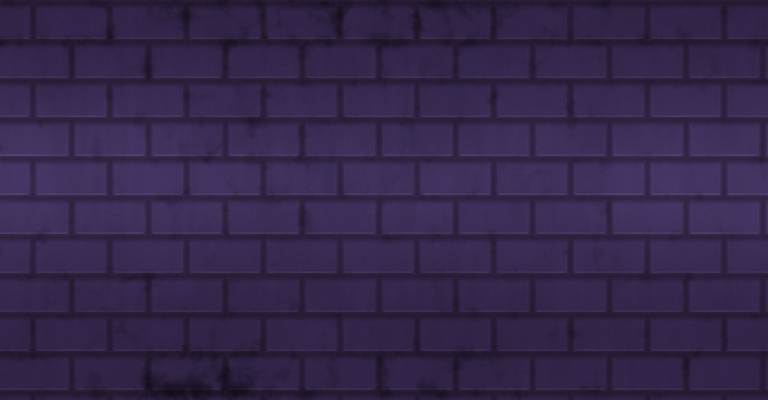
Give the GLSL for this texture, as a WebGL 2 fragment shader.

```glsl
#version 300 es
precision highp float;

uniform vec2 u_resolution;
out vec4 outColor;

#define COLUMNS 10.0
#define ROWS 10.26
#define TOP_JOINT 0.0075
#define ROW_SHIFT vec2(0.43, 0.935)
#define JOINT_HALF 0.0065
#define EDGE_SOFT 0.0075
#define LIP_WIDTH 0.0034
#define LIP_GAIN 0.088
#define GRIME_AMOUNT 0.50
#define BRICK_DIM vec3(0.194, 0.141, 0.281)
#define BRICK_LIT vec3(0.272, 0.210, 0.395)
#define MORTAR vec3(0.168, 0.118, 0.222)

vec2 hash2(vec2 p) {
  vec3 h = fract(p.xyx * vec3(0.1031, 0.1030, 0.0973));
  h += dot(h, h.yzx + 33.33);
  return fract((h.xx + h.yz) * h.zy);
}

float gradientAt(vec2 corner, vec2 offset) {
  return dot(hash2(corner) * 2.0 - 1.0, offset);
}

float gradientNoise(vec2 p) {
  vec2 i = floor(p), f = fract(p);
  vec2 u = f * f * f * (f * (f * 6.0 - 15.0) + 10.0);
  vec2 e = vec2(0.0, 1.0);
  float low = mix(gradientAt(i, f), gradientAt(i + e.yx, f - e.yx), u.x);
  float high = mix(gradientAt(i + e.xy, f - e.xy), gradientAt(i + e.yy, f - e.yy), u.x);
  return mix(low, high, u.y);
}

float fbm(vec2 p) {
  float sum = 0.0, amplitude = 0.55;
  for (int octave = 0; octave < 5; octave++) {
    sum += amplitude * gradientNoise(p);
    p = p * 2.03 + 17.3;
    amplitude *= 0.62;
  }
  return sum;
}

float blob(vec2 p, vec2 center, vec2 radius) {
  vec2 d = (p - center) / radius;
  return exp(-dot(d, d));
}

float boxDistance(vec2 p, vec2 halfSize) {
  vec2 d = abs(p) - halfSize;
  return length(max(d, 0.0)) + min(max(d.x, d.y), 0.0);
}

// Thin line with edges no sharper than one pixel
float lineMask(float d, float width, float pixel) {
  float w = max(width, pixel);
  return (1.0 - smoothstep(0.2 * w, 0.8 * w, abs(d))) * width / w;
}

void main() {
  vec2 uv = gl_FragCoord.xy / u_resolution;
  vec2 p = gl_FragCoord.xy / u_resolution.y;
  float aspect = u_resolution.x / u_resolution.y;
  float pixel = 1.0 / u_resolution.y;

  // Running bond, rows counted from the top
  vec2 cell = vec2(aspect / COLUMNS, 1.0 / ROWS);
  float fromTop = (1.0 - uv.y - TOP_JOINT) * ROWS;
  float row = floor(fromTop);
  float shift = mod(row, 2.0) < 0.5 ? ROW_SHIFT.x : ROW_SHIFT.y;
  float across = uv.x * COLUMNS - shift;
  vec2 local = (vec2(fract(across), 1.0 - fract(fromTop)) - 0.5) * cell;
  vec2 halfBrick = 0.5 * cell - JOINT_HALF;
  float d = boxDistance(local, halfBrick);

  // Broad light band, brighter at the sides and a little uneven
  float band = exp(-pow((uv.y - 0.55) / 0.23, 2.0));
  float side = pow(abs(uv.x * 2.0 - 1.0), 2.0);
  float light = band * (0.70 + 0.30 * side);
  float uneven = 1.0 + 0.13 * fbm(p * vec2(4.0, 3.5) + 5.0);
  vec3 brick = mix(BRICK_DIM, BRICK_LIT, light) * uneven;

  // Faint cool stains and vertical streaks
  float stain = smoothstep(0.0, 0.35, fbm(p * vec2(9.0, 4.0) + 8.0));
  stain *= blob(uv, vec2(0.56, 0.65), vec2(0.20, 0.20));
  brick = mix(brick, vec3(0.180, 0.152, 0.300), 0.55 * stain);
  brick *= 1.0 + 0.06 * gradientNoise(p * vec2(38.0, 5.0));

  // Soft recessed joints with a shadow along each upper edge
  float joint = smoothstep(-EDGE_SOFT, 0.5 * EDGE_SOFT + pixel, d);
  float shade = smoothstep(-0.014, 0.0, local.y - halfBrick.y);
  vec3 mortar = MORTAR * (0.87 + 0.36 * light) * uneven;
  vec3 color = mix(brick * (1.0 - 0.10 * shade), mortar, joint);

  // Light lip: strong along the bottom, faint on the sides
  float insideX = 1.0 - smoothstep(-0.008, -0.002, abs(local.x) - halfBrick.x);
  float insideY = 1.0 - smoothstep(-0.008, -0.002, abs(local.y) - halfBrick.y);
  float lip = lineMask(local.y + halfBrick.y - 0.003, LIP_WIDTH, pixel) * insideX;
  lip += 0.2 * lineMask(abs(local.x) - halfBrick.x + 0.005, LIP_WIDTH, pixel) * insideY;
  float lipWear = 0.85 + 0.5 * gradientNoise(p * 11.0 + 3.0);
  color += LIP_GAIN * lip * lipWear * vec3(0.9, 0.8, 1.0) * (0.75 + 0.4 * light);

  // Grime hugs the joints and thickens in a few worn areas
  float nearJoint = smoothstep(-0.022, 0.0, d);
  float patches = blob(uv, vec2(0.27, 0.04), vec2(0.13, 0.09));
  patches += 0.55 * blob(uv, vec2(0.45, 0.95), vec2(0.38, 0.09));
  patches += 0.40 * blob(uv, vec2(0.33, 0.62), vec2(0.10, 0.15));
  patches += 0.35 * blob(uv, vec2(0.60, 0.05), vec2(0.14, 0.06));
  float grime = 0.9 * fbm(p * 15.0) + 0.10 * nearJoint + 0.28 * patches;
  grime = smoothstep(0.06, 0.65, grime - 0.05 * light);
  color *= 1.0 - GRIME_AMOUNT * grime * (0.35 + 0.30 * nearJoint + 0.45 * patches);

  // Fine surface grain
  color *= 1.0 + 0.05 * gradientNoise(p * 120.0);
  outColor = vec4(color, 1.0);
}
```
